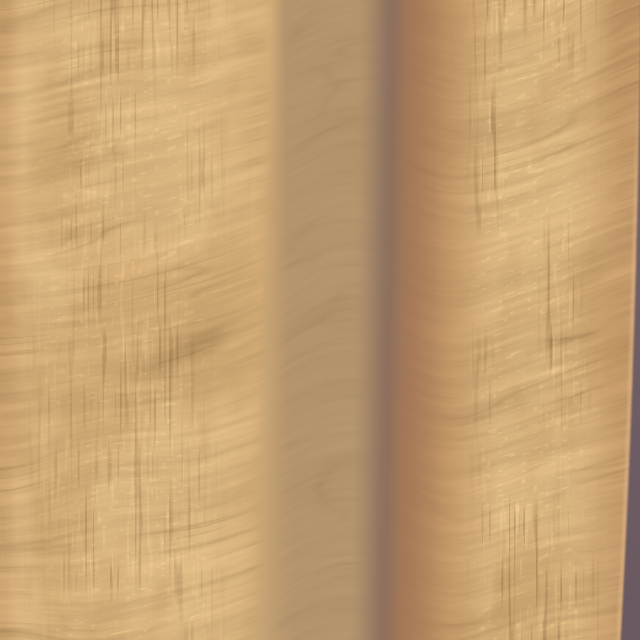
A WebGL 2 fragment shader for this texture:

```glsl
#version 300 es
precision highp float;

uniform vec2 u_resolution;
out vec4 fragColor;

#define LIT vec3(0.842, 0.700, 0.495)
#define TAN vec3(0.800, 0.648, 0.445)
#define HONEY vec3(0.740, 0.568, 0.385)
#define SHADE vec3(0.702, 0.578, 0.423)
#define CREASE vec3(0.535, 0.425, 0.365)
#define EMBER vec3(0.645, 0.473, 0.340)
#define BACKDROP vec3(0.440, 0.370, 0.400)
#define GRAIN_STRENGTH 0.11
#define FIBRE_STRENGTH 0.14
#define LINE_STRENGTH 0.09
#define THREAD_STRENGTH 0.11

float hash(vec2 p) {
    vec3 q = fract(vec3(p.xyx) * 0.1031);
    q += dot(q, q.yzx + 33.33);
    return fract((q.x + q.y) * q.z);
}

float noise(vec2 p) {
    vec2 cell = floor(p);
    vec2 f = fract(p);
    f = f * f * (3.0 - 2.0 * f);
    float low = mix(hash(cell), hash(cell + vec2(1.0, 0.0)), f.x);
    float high = mix(hash(cell + vec2(0.0, 1.0)), hash(cell + vec2(1.0)), f.x);
    return mix(low, high, f.y);
}

float fbm(vec2 p) {
    float sum = 0.0;
    float gain = 0.5;
    for (int i = 0; i < 4; i++) {
        sum += gain * noise(p);
        p = p * 2.03 + 17.3;
        gain *= 0.5;
    }
    return sum;
}

// Height of a crosswise ripple as it climbs over each fold
float rippleHeight(float x, float shadeX, float creaseX) {
    if (x < shadeX) return 0.35 * x * x + 0.06 * x;
    if (x < creaseX) return 3.0 + 0.05 * sin(2.1 * (x - shadeX) / (creaseX - shadeX));
    float u = x - 0.735;
    float dip = min(u, 0.0);
    return 7.0 + 0.17 * (u + sqrt(u * u + 0.003)) + 3.0 * dip * dip;
}

// Thin lines along the middle level of a stretched noise
float ridge(vec2 p, float sharpness) {
    return pow(1.0 - abs(2.0 * noise(p) - 1.0), sharpness);
}

void main() {
    vec2 uv = gl_FragCoord.xy / u_resolution;
    float x = uv.x;
    float y = uv.y;
    float pixel = 1.0 / u_resolution.x;

    // Fold boundaries drift with height
    float shadeX = mix(0.418, 0.435, y);
    float shadeWidth = mix(0.050, 0.014, y);
    float creaseX = mix(0.598, 0.612, y);
    float hemX = 0.970 + 0.055 * y - 0.024 * y * y;

    // Broad light across the folds, uneven in tall soft patches
    float patchLight = fbm(vec2(x * 11.0, y * 4.0 + 3.0)) + 0.12 * (0.5 - y);
    vec3 cloth = mix(TAN, LIT, smoothstep(0.30, 0.60, patchLight));
    vec3 leftFold = mix(cloth, HONEY, 0.55 * (1.0 - smoothstep(0.0, 0.040, x)));
    float inShade = smoothstep(shadeX - shadeWidth, shadeX + shadeWidth, x);
    leftFold = mix(leftFold, TAN, 0.5 * smoothstep(0.33, 0.42, x));
    leftFold = mix(leftFold, SHADE, inShade);
    leftFold = mix(leftFold, CREASE, smoothstep(creaseX - 0.055, creaseX + 0.012, x));

    vec3 rightFold = mix(EMBER, HONEY, smoothstep(creaseX + 0.025, creaseX + 0.105, x));
    rightFold = mix(rightFold, cloth, smoothstep(creaseX + 0.065, creaseX + 0.185, x));
    rightFold = mix(rightFold, HONEY, 0.75 * smoothstep(0.88, 0.985, x));

    float pastCrease = smoothstep(creaseX - 0.010, creaseX + 0.036, x);
    vec3 color = mix(leftFold, rightFold, pastCrease);

    // Lit cloth carries more relief than the shaded fold
    float shadow = inShade * (1.0 - smoothstep(creaseX + 0.05, creaseX + 0.16, x));
    float relief = mix(1.0, 0.36, shadow);
    float seamFade = smoothstep(0.0, 0.030, abs(x - shadeX))
                   * smoothstep(0.0, 0.070, abs(x - creaseX));

    // Curved ripples, from soft bands to long fine fibres
    float across = y - rippleHeight(x, shadeX, creaseX);
    across += 0.030 * (noise(vec2(x * 6.0, y * 4.0)) - 0.5);
    float bands = fbm(vec2(x * 3.5, across * 26.0)) - 0.47;
    float fibres = fbm(vec2(x * 9.0, across * 125.0)) - 0.47;
    float lines = ridge(vec2(x * 3.0 + 9.0, across * 34.0), 14.0);
    lines += 0.7 * ridge(vec2(x * 5.0 + 31.0, across * 62.0), 8.0);
    lines *= smoothstep(0.40, 0.80, noise(vec2(x * 7.0, across * 15.0 + 40.0)));
    float tone = GRAIN_STRENGTH * bands + FIBRE_STRENGTH * fibres - LINE_STRENGTH * lines;

    // Fine vertical threads, densest on the crowns of the folds
    float crown = smoothstep(0.02, 0.12, x) * (1.0 - smoothstep(0.28, 0.38, x));
    crown += 1.2 * smoothstep(0.71, 0.77, x) * (1.0 - smoothstep(0.88, 0.96, x));
    float patches = smoothstep(0.25, 0.75, noise(vec2(x * 16.0, y * 7.0 + 5.0)));
    float darkThread = smoothstep(0.62, 0.95, noise(vec2(x * 260.0, y * 11.0)));
    float paleThread = smoothstep(0.62, 0.95, noise(vec2(x * 290.0 + 71.0, y * 26.0)));
    tone += THREAD_STRENGTH * (0.08 + crown) * patches * (0.4 * paleThread - darkThread);

    // Small slubs catch the light along the ripples
    float slub = smoothstep(0.72, 1.0, noise(vec2(x * 110.0, across * 230.0)));
    tone += 0.05 * (0.15 + crown) * slub;
    color *= 1.0 + (tone + 0.012) * relief * seamFade * vec3(0.95, 1.08, 1.25);

    // Hem with a pale rim against the dusky backdrop
    float rim = smoothstep(0.006, 0.0, abs(x - hemX + 0.004));
    color = mix(color, vec3(0.87, 0.71, 0.54), 0.50 * rim * smoothstep(0.9, 0.6, y));
    float outside = smoothstep(-0.0015 - pixel, 0.0015 + pixel, x - hemX);
    color = mix(color, BACKDROP * (0.94 + 0.12 * y), outside);

    fragColor = vec4(color, 1.0);
}
```
